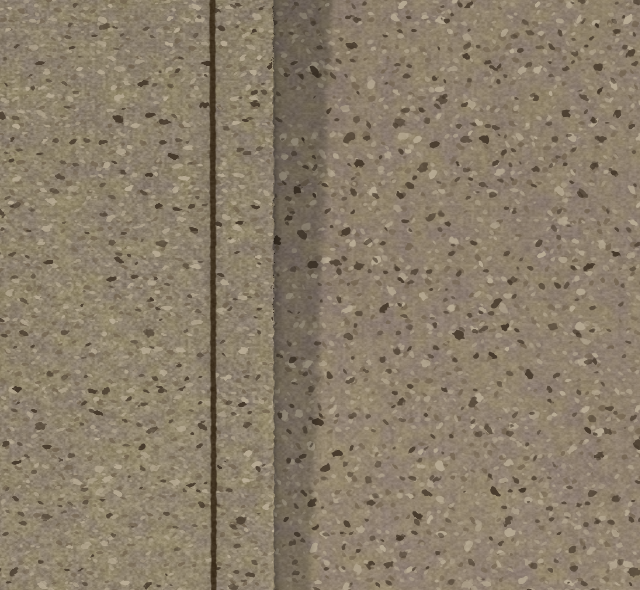
Reproduce this texture procedurally as a Shadertoy shader.

```glsl
const vec3 LEFT_STONE = vec3(0.558, 0.512, 0.428);
const vec3 RIGHT_STONE = vec3(0.562, 0.506, 0.432);
const vec3 DARK_CHIP = vec3(0.27, 0.22, 0.165);
const vec3 BROWN_CHIP = vec3(0.43, 0.37, 0.29);
const vec3 PALE_CHIP = vec3(0.73, 0.68, 0.59);
const vec3 GROOVE_COLOR = vec3(0.235, 0.18, 0.11);
const vec3 SHADOW_TINT = vec3(0.79, 0.795, 0.80);
const float GROOVE_X = 0.3625;      // x positions in canvas heights, at the bottom
const float GROOVE_LEAN = -0.0025;  // shift from bottom to top
const float GROOVE_HALF = 0.0047;
const float STEP_X = 0.4645;
const float STEP_LEAN = -0.0015;
const float SHADOW_END = 0.527;
const float SHADOW_LEAN = 0.034;
const float GRAIN_SCALE = 260.0;
const float GRAIN_AMOUNT = 0.12;
const float LEFT_SQUASH = 1.3;

float hash(vec2 p) {
    return fract(sin(dot(p, vec2(127.1, 311.7))) * 43758.5453);
}

float noise(vec2 p) {
    vec2 i = floor(p), f = fract(p);
    f = f * f * (3.0 - 2.0 * f);
    return mix(mix(hash(i), hash(i + vec2(1, 0)), f.x),
               mix(hash(i + vec2(0, 1)), hash(i + vec2(1, 1)), f.x), f.y);
}

// Coverage of irregular chips, at most one per jittered grid cell.
float chips(vec2 p, float cell, float radius, float density, float seed) {
    vec2 g = p / cell + seed * vec2(0.37, 0.71);
    g.x += 0.5 * mod(floor(g.y), 2.0);
    vec2 id = floor(g) + seed * 17.0;
    float size = radius * mix(0.55, 1.25, hash(id + 3.1));
    float margin = min(size / cell, 0.45);
    vec2 center = mix(vec2(margin), vec2(1.0 - margin),
                      vec2(hash(id + 5.3), hash(id + 8.7)));
    vec2 q = (fract(g) - center) * cell;
    float angle = (hash(id + 11.9) - 0.5) * 2.2;
    float c = cos(angle), s = sin(angle);
    q = mat2(c, -s, s, c) * q;
    q.y *= mix(1.2, 2.0, hash(id + 14.2));
    float rough = (noise(p * 230.0 + seed) - 0.5) * radius * 0.8;
    float soft = max(0.0012, 1.0 / iResolution.y);
    float cover = 1.0 - smoothstep(-soft, soft, length(q) - size + rough);
    return cover * step(hash(id), density) * mix(0.6, 1.0, hash(id + 19.4));
}

void mainImage(out vec4 fragColor, in vec2 fragCoord) {
    vec2 uv = fragCoord / iResolution.y;
    float soft = max(0.0015, 1.0 / iResolution.y);

    // Ragged seams
    float ragged = (noise(uv * 150.0) - 0.5) * 0.004;
    float stepDist = uv.x - STEP_X - STEP_LEAN * uv.y + ragged;
    float grooveDist = uv.x - GROOVE_X - GROOVE_LEAN * uv.y + ragged * 0.5;
    float rightSide = smoothstep(-soft, soft, stepDist);

    // Stone with broad stains and fine coloured grain
    vec3 color = mix(LEFT_STONE, RIGHT_STONE, rightSide);
    color *= 1.02 - 0.04 * uv.y;
    color += (noise(uv * 7.0) - 0.5) * vec3(0.018, 0.02, 0.012);
    color += (noise(uv * 38.0 + 9.0) - 0.5) * vec3(0.025, 0.03, -0.025);
    color += (noise(uv * 95.0 + 31.0) - 0.5) * vec3(0.03, 0.03, 0.005);
    vec2 grainUv = uv * GRAIN_SCALE * vec2(0.85, 1.0);
    float grain = noise(grainUv) + 0.5 * noise(grainUv * 1.9 + 40.0) - 0.75;
    color += grain * GRAIN_AMOUNT * mix(1.0, 0.7, rightSide);

    // Chips lie flatter on the left slab
    vec2 chipUv = uv * vec2(1.0, mix(LEFT_SQUASH, 1.0, rightSide));
    float darkDensity = mix(0.20, 0.36, rightSide);
    color = mix(color, BROWN_CHIP, 0.75 * chips(chipUv, 0.021, 0.0058, 0.32, 1.0));
    color = mix(color, PALE_CHIP, 0.65 * chips(chipUv, 0.016, 0.0045, 0.34, 2.0));
    color = mix(color, PALE_CHIP, 0.95 * chips(chipUv, 0.029, 0.0075, 0.28, 3.0));
    color = mix(color, DARK_CHIP, 0.85 * chips(chipUv, 0.025, 0.0056, darkDensity, 4.0));
    color = mix(color, DARK_CHIP, chips(chipUv, 0.040, 0.0085, darkDensity * 0.8, 5.0));

    // Shadow cast beside the raised step, densest at its foot
    float shadowEnd = SHADOW_END + SHADOW_LEAN * uv.y + (noise(uv * 45.0) - 0.5) * 0.008;
    float blur = 0.010;
    float shadow = rightSide * (1.0 - smoothstep(shadowEnd - blur, shadowEnd + blur, uv.x));
    color *= mix(vec3(1.0), SHADOW_TINT, shadow * mix(0.85, 1.08, uv.y));
    color *= 1.0 - 0.28 * rightSide * exp(-max(stepDist, 0.0) / 0.007);

    // Worn pale lip of the step, then the dark groove with its soft rim
    color *= 1.0 + 0.05 * (1.0 - rightSide) * exp(-abs(stepDist) / 0.006);
    color *= 1.0 - 0.12 * exp(-abs(grooveDist) / 0.007);
    float groove = 1.0 - smoothstep(-0.0018, 0.0018, abs(grooveDist) - GROOVE_HALF);
    color = mix(color, GROOVE_COLOR + grain * 0.06, groove * 0.95);

    fragColor = vec4(clamp(color, 0.0, 1.0), 1.0);
}
```
